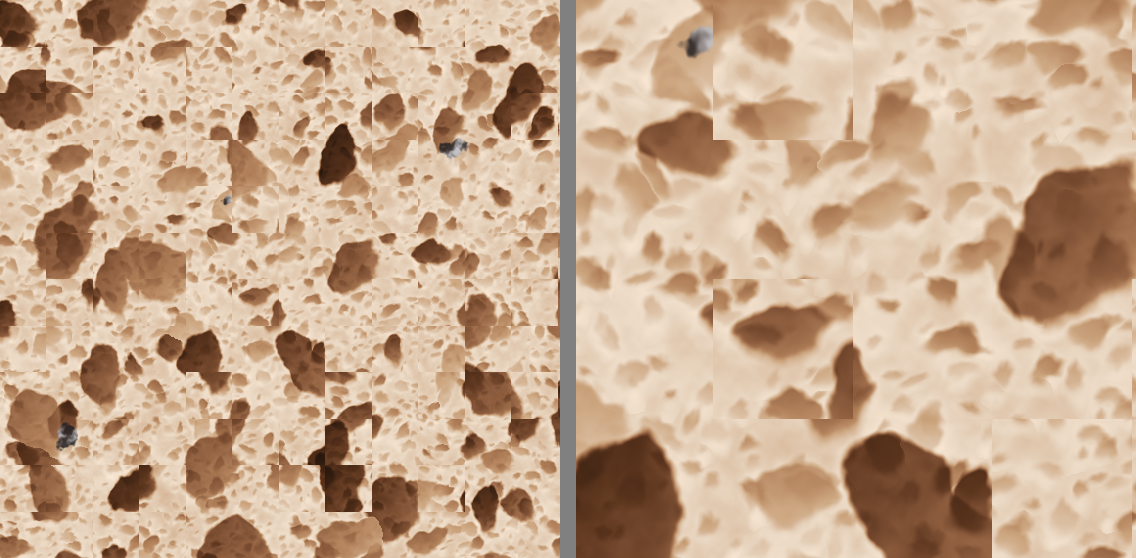
Left: the whole. Right: its middle third, enlarged.
Give the GLSL for this texture, as a Shadertoy shader.

```glsl
vec3 hash3(vec2 p) {
    vec3 q = fract(vec3(p.xyx) * vec3(.1031, .1030, .0973));
    q += dot(q, q.yxz + 33.33);
    return fract((q.xxy + q.yzz) * q.zyx);
}

mat2 rotate(float a) {
    return mat2(cos(a), sin(a), -sin(a), cos(a));
}

// Layered sines, roughly -1 to 1
float ripples(vec2 p) {
    float sum = 0., amp = .45;
    for (int i = 0; i < 5; i++) {
        p = rotate(.9) * p * 1.6 + 1.3;
        sum += amp * sin(p.x + 1.6 * sin(p.y + float(i)));
        amp *= .7;
    }
    return sum;
}

// Nearest pore: x = signed distance, y = light on its floor, z = shallowness
vec3 pores(vec2 p, float scale, float density, float seed) {
    p *= scale;
    vec2 cell = floor(p);
    vec3 nearest = vec3(1., 0., 0.);
    for (int j = -1; j <= 1; j++)
    for (int i = -1; i <= 1; i++) {
        vec2 id = cell + vec2(i, j);
        vec3 place = hash3(id + seed), form = hash3(id + seed + 71.3);
        if (place.z > density) continue;
        vec2 offset = p - id - .2 - .6 * place.xy;
        vec2 q = rotate(2.4 * form.x - .8) * offset / vec2(.78, 1.15);
        float turn = atan(q.y, q.x);
        float outline = 1. + .11 * sin(2. * turn + 40. * form.x)
                           + .09 * sin(3. * turn + 50. * form.y)
                           + .04 * sin(7. * turn + 30. * form.z);
        float radius = mix(.18, .44, form.y);
        float d = (length(q) - radius * outline) / scale;
        if (d < nearest.x)
            nearest = vec3(d, dot(offset, vec2(.6, -.7)) / radius, form.z);
    }
    return nearest;
}

// Sinks a pore into the crumb, with a pale rim and a softer lit side
float carve(float tone, vec3 pore, float deep, float shallow, float blur) {
    float lit = max(pore.y, 0.);
    float soft = blur * (1. + 1.2 * lit);
    float inside = smoothstep(soft, -soft, pore.x);
    float ground = mix(deep, shallow, pore.z) + .12 * pore.y
                 + .22 * lit * exp(min(pore.x, 0.) * 130.) + .22 * (tone - .8);
    tone += .1 * exp(-max(pore.x, 0.) / (2.5 * blur));
    return mix(tone, ground, inside);
}

vec3 crumbColor(float tone) {
    vec3 ramp[6] = vec3[6](
        vec3(.35, .20, .11), vec3(.55, .36, .24), vec3(.70, .51, .36),
        vec3(.80, .65, .50), vec3(.86, .75, .64), vec3(.92, .85, .77));
    float t = clamp(tone, 0., .999) * 5.;
    int k = int(t);
    vec3 color = mix(ramp[k], ramp[k + 1], fract(t));
    return color * (1. + 2. * clamp(tone, -.3, 0.)) + .3 * clamp(tone - 1., 0., .2);
}

void mainImage(out vec4 fragColor, in vec2 fragCoord) {
    vec2 p = fragCoord / iResolution.y;

    // Patchwork seams: some square tiles are shifted
    vec3 tile = hash3(floor(p * 12.) + 5.);
    p += step(.62, tile.z) * (tile.xy - .5) * .05;

    // Uneven outlines
    vec2 warp = vec2(ripples(p * 14.), ripples(p * 14. + 9.));
    vec2 fray = vec2(ripples(p * 60.), ripples(p * 60. + 4.));
    vec2 w = p + .007 * warp + .0022 * fray;

    // Pale walls, then pores from tiny to large
    float tone = .85 + .03 * (tile.x - .5) + .09 * ripples(p * 16. + 3.) + .06 * fray.x;
    tone = carve(tone, pores(rotate(.5) * w, 54., .6, 11.), .52, .85, .003);
    tone = carve(tone, pores(rotate(1.1) * w, 29., .75, 37.), .3, .78, .003);
    tone = carve(tone, pores(rotate(.3) * w, 13., .55, 53.), -.02, .62, .0032);
    tone = carve(tone, pores(rotate(-.2) * w, 6., .74, 83.), -.14, .4, .0035);
    tone += .035 * ripples(p * 45. + 7.);
    vec3 color = crumbColor(tone);

    // Rare grey glassy pockets
    vec3 pocket = pores(w + .003 * fray, 20., .02, 29.);
    float glint = smoothstep(.1, .9, .4 + .6 * ripples(p * 50. + 2.));
    vec3 grey = mix(vec3(.13, .12, .13), vec3(.75, .75, .78), glint);
    color = mix(color, grey, .85 * smoothstep(.003, -.003, pocket.x));

    fragColor = vec4(color, 1.);
}
```
